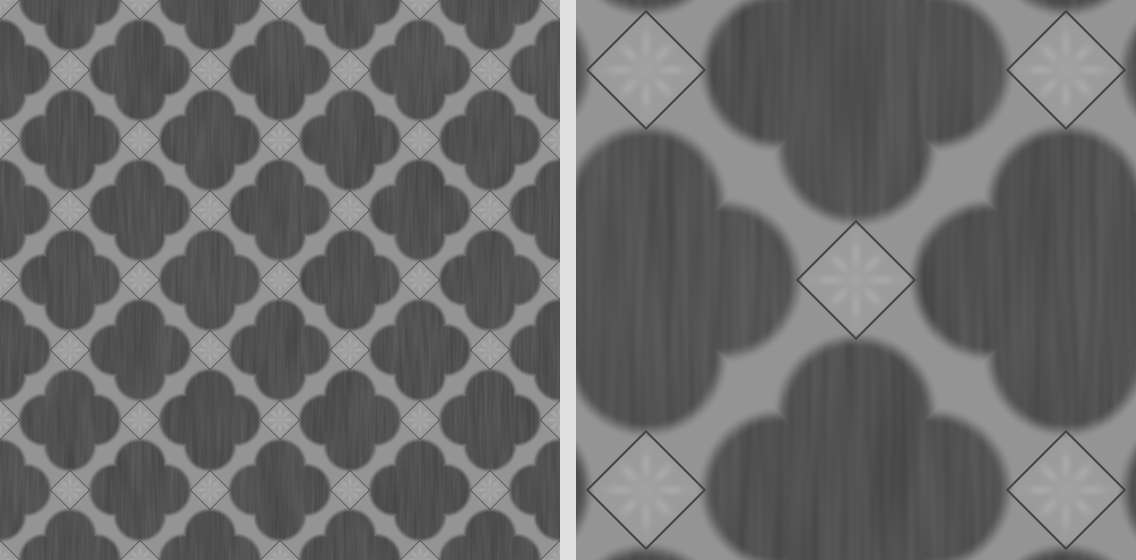
Left, the full canvas; right, a detail of the centre.
A WebGL 2 fragment shader for this pattern:

```glsl
#version 300 es
precision highp float;
// Lattice of dark wood-grained quatrefoils on a light grey ground, with small
// outlined diamonds holding eight-petalled rosettes in the gaps between them.
// Shapes are folded distance functions; the grain is wrapping gradient noise.

uniform vec2 u_resolution;
out vec4 outColor;

// Layout, in units of one repeat
const float REPEATS = 4.0;
const float LOBE_OFFSET = 0.179;
const float LOBE_RADIUS = 0.180;
const float EDGE_INNER = -0.022;
const float EDGE_OUTER = 0.022;
const float DIAMOND_RADIUS = 0.140;
const float LINE_WIDTH = 0.005;

// Tones
const float GROUND_TONE = 0.58;
const float DIAMOND_TONE = 0.608;
const float PETAL_GAIN = 0.055;
const float WOOD_TONE = 0.318;
const float LINE_TONE = 0.27;

// Grain: whole noise cells across and up the canvas
const vec2 FINE_GRAIN = vec2(230.0, 14.0);
const vec2 MID_GRAIN = vec2(96.0, 9.0);
const vec2 BROAD_GRAIN = vec2(22.0, 5.0);
const float FINE_GAIN = 0.040;
const float MID_GAIN = 0.038;
const float BROAD_GAIN = 0.035;

const float TAU = 6.2831853;

float hash(vec2 cell, float seed) {
    vec3 v = fract(vec3(cell, seed) * vec3(0.1031, 0.1030, 0.0973));
    v += dot(v, v.yzx + 33.33);
    return fract((v.x + v.y) * v.z);
}

vec2 gradientAt(vec2 cell, vec2 period, float seed) {
    float angle = TAU * hash(mod(cell, period), seed);
    return vec2(cos(angle), sin(angle));
}

// Gradient noise over the unit canvas, wrapping at its edges
float wrappedNoise(vec2 uv, vec2 period, float seed) {
    vec2 p = uv * period;
    vec2 i = floor(p);
    vec2 f = p - i;
    vec2 e = vec2(1.0, 0.0);
    vec2 w = f * f * f * (f * (f * 6.0 - 15.0) + 10.0);
    float a = dot(gradientAt(i, period, seed), f);
    float b = dot(gradientAt(i + e.xy, period, seed), f - e.xy);
    float c = dot(gradientAt(i + e.yx, period, seed), f - e.yx);
    float d = dot(gradientAt(i + e.xx, period, seed), f - e.xx);
    return mix(mix(a, b, w.x), mix(c, d, w.x), w.y);
}

// Offset from the nearest point of a unit grid
vec2 fromGrid(vec2 p) {
    return fract(p + 0.5) - 0.5;
}

float quatrefoil(vec2 p) {
    p = abs(p);
    if (p.y > p.x) p = p.yx;
    float lobe = length(p - vec2(LOBE_OFFSET, 0.0)) - LOBE_RADIUS;
    return min(lobe, p.x - LOBE_OFFSET);
}

float softPetal(vec2 p, float center, vec2 radii) {
    vec2 q = (p - vec2(center, 0.0)) / radii;
    return exp(-dot(q, q));
}

// Four long axial petals and four shorter diagonal ones
float rosette(vec2 p) {
    vec2 axial = abs(p);
    if (axial.y > axial.x) axial = axial.yx;
    vec2 diagonal = vec2(axial.x + axial.y, axial.x - axial.y) * 0.70711;
    float petals = softPetal(axial, 0.059, vec2(0.031, 0.011))
                 + softPetal(diagonal, 0.055, vec2(0.026, 0.012));
    return petals + 0.5 * softPetal(p, 0.0, vec2(0.018));
}

float woodTone(vec2 uv) {
    return WOOD_TONE
        + FINE_GAIN * wrappedNoise(uv, FINE_GRAIN, 3.0)
        + MID_GAIN * wrappedNoise(uv, MID_GRAIN, 11.0)
        + BROAD_GAIN * wrappedNoise(uv, BROAD_GRAIN, 23.0);
}

void main() {
    vec2 uv = gl_FragCoord.xy / u_resolution;
    vec2 p = uv * REPEATS;
    float pixel = REPEATS / min(u_resolution.x, u_resolution.y);

    // Diamonds sit on the grid points and cell centres
    vec2 onCorner = fromGrid(p);
    vec2 onCenter = fromGrid(p - 0.5);
    bool cornerNearer = dot(abs(onCorner), vec2(1.0)) < dot(abs(onCenter), vec2(1.0));
    vec2 local = cornerNearer ? onCorner : onCenter;
    float diamond = (abs(local.x) + abs(local.y) - DIAMOND_RADIUS) * 0.70711;
    float inside = clamp(0.5 - diamond / pixel, 0.0, 1.0);
    float tone = mix(GROUND_TONE, DIAMOND_TONE + PETAL_GAIN * rosette(local), inside);

    // Quatrefoils sit on the edge midpoints, with a soft rim
    float foil = min(quatrefoil(fromGrid(p - vec2(0.5, 0.0))),
                     quatrefoil(fromGrid(p - vec2(0.0, 0.5))));
    tone = mix(woodTone(uv), tone, smoothstep(EDGE_INNER, EDGE_OUTER, foil));

    // Fine diamond outline
    float line = clamp((0.5 * LINE_WIDTH - abs(diamond)) / pixel + 0.5, 0.0, 1.0);
    tone = mix(tone, LINE_TONE, line);
    outColor = vec4(vec3(tone), 1.0);
}
```
